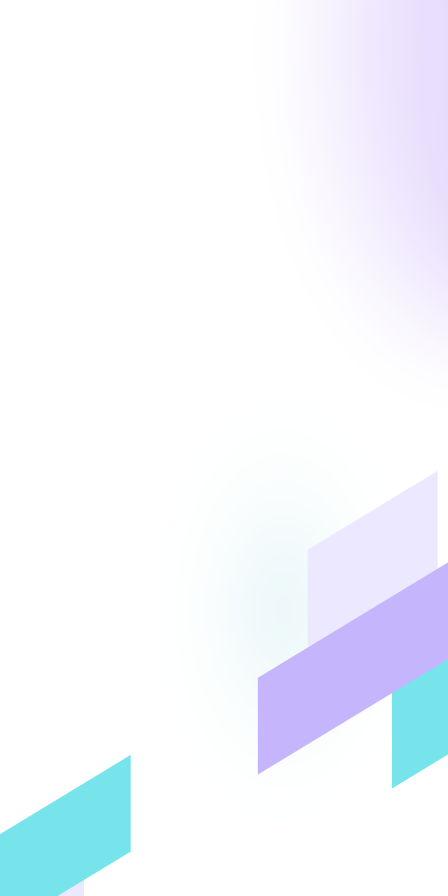
Give the GLSL for this background, as a Shadertoy shader.

```glsl
// Slanted lavender, violet and turquoise bars over a white page with two soft glows.
// Each bar is a sheared box with antialiased edges; one glow is a blurred ellipse,
// the other a Gaussian. The canvas spans 1 unit across and 2 units up.

const vec3 PAGE       = vec3(1.0);
const vec3 LAVENDER   = vec3(0.925, 0.910, 1.0);
const vec3 VIOLET     = vec3(0.769, 0.710, 0.992);
const vec3 TURQUOISE  = vec3(0.463, 0.894, 0.918);
const vec3 LILAC_GLOW = vec3(0.905, 0.862, 0.992);
const vec3 MINT_GLOW  = vec3(0.932, 0.974, 0.980);

const vec2  LILAC_CENTER = vec2(1.094, 1.896);
const vec2  LILAC_RADII  = vec2(0.312, 0.600);
const float LILAC_BLUR   = 0.25;
const vec2  MINT_CENTER  = vec2(0.632, 0.640);
const vec2  MINT_RADII   = vec2(0.150, 0.250);

const float BAR_SLOPE  = 0.607;
const float BAR_HEIGHT = 0.216;
const float OVERLAP    = 0.02;   // hidden strip that closes seams between bars

// Approximate signed distance to an ellipse, negative inside
float ellipseDistance(vec2 p, vec2 radii) {
    float k = length(p / radii);
    float gradient = length(p / (radii * radii));
    return k * (k - 1.0) / max(gradient, 1e-4);
}

// Coverage of a bar with upright sides, placed by its upper left corner
float barMask(vec2 p, vec2 corner, vec2 size, float pixel) {
    p -= corner;
    p.y -= BAR_SLOPE * p.x;
    float across = abs(p.x - 0.5 * size.x) - 0.5 * size.x;
    float along = abs(p.y + 0.5 * size.y) - 0.5 * size.y;
    along /= sqrt(1.0 + BAR_SLOPE * BAR_SLOPE);
    return clamp(0.5 - max(across, along) / pixel, 0.0, 1.0);
}

void mainImage(out vec4 fragColor, in vec2 fragCoord) {
    vec2 p = fragCoord / iResolution.xy * vec2(1.0, 2.0);
    float pixel = max(1.0 / iResolution.x, 2.0 / iResolution.y);

    // Background glows
    float lilacDistance = ellipseDistance(p - LILAC_CENTER, LILAC_RADII);
    float lilac = 1.0 - smoothstep(-LILAC_BLUR, LILAC_BLUR, lilacDistance);
    vec2 mintOffset = (p - MINT_CENTER) / MINT_RADII;
    float mint = exp(-dot(mintOffset, mintOffset));
    vec3 color = mix(PAGE, LILAC_GLOW, lilac);
    color *= mix(PAGE, MINT_GLOW, mint);

    // Right cluster, back to front
    vec2 tallBar = vec2(0.0, BAR_HEIGHT + OVERLAP);
    color = mix(color, LAVENDER,
        barMask(p, vec2(0.687, 0.773), tallBar + vec2(0.290, 0.0), pixel));
    color = mix(color, TURQUOISE,
        barMask(p, vec2(0.875, 0.456 + OVERLAP), tallBar + vec2(0.3, 0.0), pixel));
    color = mix(color, VIOLET,
        barMask(p, vec2(0.5755, 0.487), vec2(0.6, BAR_HEIGHT), pixel));

    // Lower left pair, running off the canvas
    color = mix(color, LAVENDER,
        barMask(p, vec2(-0.1, -0.139 + OVERLAP), tallBar + vec2(0.2875, 0.0), pixel));
    color = mix(color, TURQUOISE,
        barMask(p, vec2(-0.1, 0.0773), vec2(0.3917, BAR_HEIGHT), pixel));

    fragColor = vec4(color, 1.0);
}
```
